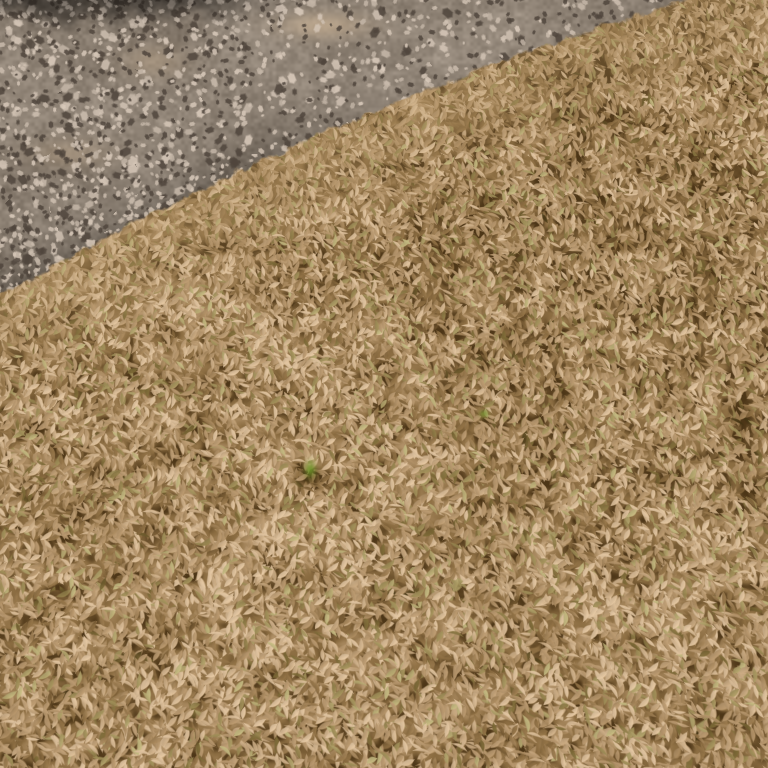
Write a WebGL 2 fragment shader that draws this texture.

```glsl
#version 300 es
precision highp float;
// Dry, straw-coloured lawn falling away from a grey gravel path at upper left.
// Grass is layered bent blades on jittered grids; gravel is noise plus chips.
// Low-frequency noise and a few soft spots vary the tone across the lawn.

#define BLADE_SCALE 56.0
#define BLADE_LENGTH 0.82
#define BLADE_WIDTH 0.21
#define BLADE_LAYERS 4
#define CHIP_SCALE 85.0
#define EDGE_RAGGED 0.016
#define SHADOW vec3(0.30, 0.21, 0.09)
#define BROWN vec3(0.55, 0.43, 0.26)
#define TAN vec3(0.71, 0.585, 0.425)
#define PALE vec3(0.87, 0.76, 0.62)
#define GRAVEL_DARK vec3(0.47, 0.425, 0.375)
#define GRAVEL_LIGHT vec3(0.66, 0.61, 0.555)

uniform vec2 u_resolution;
out vec4 fragColor;

float hash(vec2 p) {
  return fract(sin(dot(p, vec2(127.1, 311.7))) * 43758.5453);
}

float noise(vec2 p) {
  vec2 i = floor(p), f = fract(p);
  f = f * f * (3.0 - 2.0 * f);
  return mix(mix(hash(i), hash(i + vec2(1, 0)), f.x),
             mix(hash(i + vec2(0, 1)), hash(i + vec2(1, 1)), f.x), f.y);
}

float fbm(vec2 p) {
  float sum = 0.0, amp = 0.53;
  for (int i = 0; i < 4; i++) {
    sum += amp * noise(p);
    p = p * 2.03 + 17.7;
    amp *= 0.5;
  }
  return sum;
}

// Soft elliptical spot, 1 at the centre
float spot(vec2 p, vec2 centre, vec2 size) {
  vec2 d = (p - centre) / size;
  return exp(-dot(d, d));
}

vec3 strawColour(float t) {
  vec3 c = mix(SHADOW, BROWN, smoothstep(0.0, 0.28, t));
  c = mix(c, TAN, smoothstep(0.25, 0.52, t));
  return mix(c, PALE, smoothstep(0.55, 0.95, t));
}

// Later layers lie on top and catch more light
vec3 grass(vec2 p, float tone, float pixel) {
  vec2 q = vec2((p.x - 0.5) * (1.0 + 0.3 * p.y), p.y + 0.2 * p.y * p.y) * BLADE_SCALE;
  float soft = 0.06 + pixel * BLADE_SCALE * 0.5;
  vec3 col = strawColour(0.42 * noise(q * 1.3) + 0.6 * tone);
  for (int layer = 0; layer < BLADE_LAYERS; layer++) {
    float depth = float(layer);
    vec2 g = q * (1.0 + 0.09 * depth) + depth * vec2(17.3, 31.9);
    for (int k = 0; k < 9; k++) {
      vec2 cell = floor(g) + vec2(k % 3 - 1, k / 3 - 1);
      vec2 seed = cell + depth * 53.0;
      float pick = hash(seed + 3.7), lean = hash(seed + 9.2);
      vec2 d = g - cell - vec2(hash(seed), hash(seed + 5.1));
      float angle = (lean - 0.5) * 2.7 - 0.15;
      float s = sin(angle), c = cos(angle);
      float along = s * d.x + c * d.y;
      float across = c * d.x - s * d.y + (pick - 0.5) * 0.7 * along * along;
      float taper = along / (BLADE_LENGTH * (0.6 + 0.4 * pick));
      float width = BLADE_WIDTH * (0.65 + 0.6 * lean) * (1.0 - taper * taper);
      float mask = smoothstep(soft, -soft, abs(across) - width);
      float light = hash(seed + 21.4);
      vec3 blade = strawColour(0.12 + 0.72 * light + 0.04 * depth + tone);
      float green = step(0.86, hash(seed + 33.3));
      blade *= mix(vec3(1), vec3(0.87, 0.94, 0.80), green);
      blade *= 1.0 + 0.25 * clamp(across, -0.3, 0.3);
      col = mix(col, blade, mask * 0.93);
    }
  }
  return col;
}

// Pale and dark angular chips scattered on a grainy bed
vec3 gravel(vec2 p, float edge, float pixel) {
  float grain = 0.6 * noise(p * 210.0) + 0.4 * noise(p * 105.0);
  float tone = 0.42 + 0.9 * (fbm(p * vec2(9, 14)) - 0.5) + 0.75 * (grain - 0.5);
  vec3 col = mix(GRAVEL_DARK, GRAVEL_LIGHT, clamp(tone, -0.3, 1.2));
  float sandy = spot(p, vec2(0.42, 0.967), vec2(0.055, 0.016))
    + 0.6 * spot(p, vec2(0.20, 0.92), vec2(0.04, 0.02))
    + 0.6 * spot(p, vec2(0.09, 0.80), vec2(0.05, 0.018));
  col = mix(col, vec3(0.77, 0.68, 0.57), 0.75 * min(sandy, 1.0));
  float rim = exp(-edge * 28.0) * smoothstep(0.6, 0.25, p.x);
  float corner = smoothstep(0.965, 1.0, p.y + 0.04 * (fbm(p * 24.0) - 0.5))
    * smoothstep(0.40, 0.22, p.x);
  col *= 1.0 - 0.22 * rim - 0.48 * corner;
  float density = 0.20 + 0.3 * smoothstep(0.55, 0.1, p.x) * fbm(p * 11.0 + 4.0) + 0.15 * rim;
  for (int size = 0; size < 2; size++) {
    float scale = CHIP_SCALE * (1.0 + 0.7 * float(size));
    vec2 g = p * scale;
    for (int k = 0; k < 9; k++) {
      vec2 cell = floor(g) + vec2(k % 3 - 1, k / 3 - 1);
      vec2 seed = cell + 71.0 * float(size);
      vec2 d = g - cell - vec2(hash(seed), hash(seed + 5.1));
      float turn = hash(seed + 8.8) * 3.14, radius = 0.2 + 0.32 * hash(seed + 2.2);
      d = abs(mat2(cos(turn), sin(turn), -sin(turn), cos(turn)) * d);
      float dist = max(d.x * 0.75 + d.y * 0.5, d.y * 1.2) - radius;
      float soft = 0.09 + pixel * scale * 0.5;
      float mask = smoothstep(soft, -soft, dist) * step(hash(seed + 13.0), density);
      float kind = hash(seed + 19.0);
      vec3 chip = kind < 0.45 ? vec3(0.31, 0.27, 0.235) : mix(GRAVEL_LIGHT, vec3(0.87, 0.81, 0.75), kind);
      col = mix(col, chip * (1.0 - 0.4 * corner), mask * 0.85);
    }
  }
  return col;
}

void main() {
  vec2 p = gl_FragCoord.xy / u_resolution;
  float pixel = 1.0 / min(u_resolution.x, u_resolution.y);

  // Path border: a gentle arc with a ragged fringe
  float edge = p.y - (0.614 + 0.570 * p.x - 0.155 * p.x * p.x);
  float fringe = edge + EDGE_RAGGED * (fbm(p * 65.0) - 0.5);

  // Lawn tone: shaded clumps, calm strip by the path, scattered hollows
  float calm = smoothstep(-0.16, 0.0, edge);
  float clump = fbm(p * vec2(24, 32) + 8.0) - 0.5;
  float tone = 0.03 + 0.55 * clump * (1.0 - 0.6 * calm) + 0.14 * (fbm(p * 5.0) - 0.5);
  tone -= 0.05 * smoothstep(0.45, 0.9, p.x) * smoothstep(0.1, 0.4, p.y);
  tone -= 0.28 * spot(p, vec2(0.28, 0.68), vec2(0.025, 0.010));
  tone -= 0.18 * spot(p, vec2(0.55, 0.67), vec2(0.04, 0.016));
  tone -= 0.22 * spot(p, vec2(0.73, 0.50), vec2(0.018, 0.025));
  tone -= 0.22 * spot(p, vec2(0.97, 0.44), vec2(0.035, 0.03));
  tone -= 0.28 * spot(p, vec2(0.39, 0.433), vec2(0.08, 0.006));
  tone -= 0.50 * spot(p, vec2(0.40, 0.378), vec2(0.018, 0.014));

  vec3 col = vec3(0);
  float path = smoothstep(-0.003, 0.003, fringe);
  if (path < 1.0) {
    col = grass(p, tone, pixel);
    col = mix(col, vec3(0.69, 0.575, 0.40), 0.3 * calm);
    float sprout = spot(p, vec2(0.404, 0.389), vec2(0.007, 0.010))
      + 0.7 * spot(p, vec2(0.63, 0.461), vec2(0.006, 0.005));
    col = mix(col, vec3(0.43, 0.58, 0.16), 0.85 * min(sprout, 1.0));
  }
  if (path > 0.0) col = mix(col, gravel(p, max(edge, 0.0), pixel), path);
  fragColor = vec4(col, 1.0);
}
```
